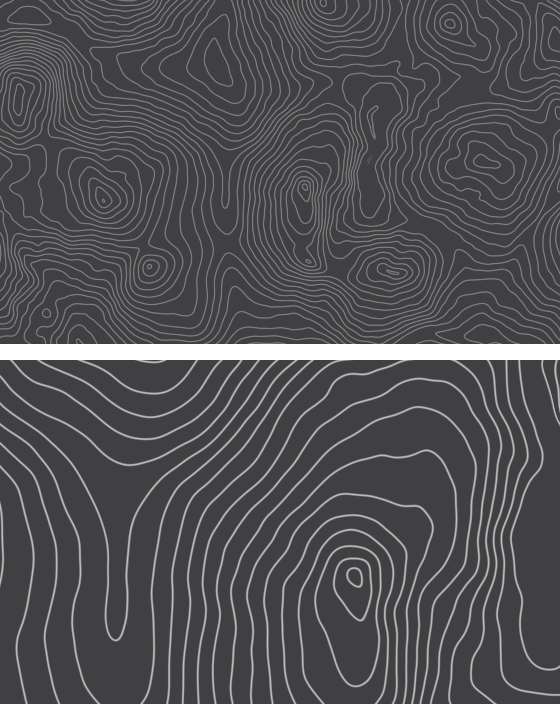
Top: the whole. Bottom: its middle third, enlarged.
Give the GLSL for this pattern, as a Shadertoy shader.

```glsl
// Topographic contour map: thin pale level lines on charcoal.
// Smoothly blended cellular hills form the terrain, a layered noise warp
// makes the slopes wander, and every level of the height is inked.

const vec3  GROUND = vec3(0.250, 0.250, 0.258);
const vec3  INK    = vec3(0.740, 0.740, 0.745);
const float LINE_WIDTH   = 0.0018;  // in canvas heights
const float EDGE_PIXELS  = 1.25;    // softness of thin lines
const float LEVELS       = 47.0;    // contours per unit of height
const float HILL_SIZE    = 0.44;    // spacing of the hills
const float HILL_BLEND   = 12.0;    // higher gives sharper valleys
const float HILL_CORNERS = 2.8;     // 2 is round, above is squarish
const float BEND         = 0.110;   // broad warp of the slopes
const float WIGGLE       = 0.029;   // medium warp
const float JITTER       = 0.0075;  // fine warp
const float KNOLLS       = 0.060;   // small bumps added to the height
const vec2  MAP_OFFSET   = vec2(7.3, 3.6);

vec3 hash32(vec2 p) {
    vec3 q = fract(p.xyx * vec3(0.1031, 0.1030, 0.0973));
    q += dot(q, q.yxz + 33.33);
    return fract((q.xxy + q.yzz) * q.zyx);
}

mat2 rotation(float a) {
    float c = cos(a), s = sin(a);
    return mat2(c, s, -s, c);
}

// Three independent smooth noise channels, each centred on zero
vec3 noise3(vec2 p) {
    vec2 i = floor(p), f = fract(p);
    f = f * f * f * (f * (f * 6.0 - 15.0) + 10.0);
    vec3 low  = mix(hash32(i), hash32(i + vec2(1, 0)), f.x);
    vec3 high = mix(hash32(i + vec2(0, 1)), hash32(i + vec2(1, 1)), f.x);
    return mix(low, high, f.y) - 0.5;
}

// Smooth minimum of distances to scattered, rotated, stretched hilltops
float hills(vec2 p) {
    p /= HILL_SIZE;
    vec2 cell = floor(p);
    float sum = 0.0;
    for (int y = -2; y <= 2; y++)
    for (int x = -2; x <= 2; x++) {
        vec2 id = cell + vec2(x, y);
        vec3 place = hash32(id);
        vec3 form  = hash32(id + 71.0);
        vec2 r = p - id - mix(vec2(0.15), vec2(0.85), place.xy);
        float reach = smoothstep(2.1, 1.3, length(r));
        r = rotation(place.z * 6.2832) * r;
        r *= vec2(1.0, mix(1.0, 1.7, form.x));
        r = pow(abs(r) + 0.01, vec2(HILL_CORNERS));
        float d = pow(r.x + r.y, 1.0 / HILL_CORNERS);
        d = d * mix(0.75, 1.25, form.y) + 0.4 * (form.z - 0.5);
        sum += reach * exp(-HILL_BLEND * d);
    }
    return -log(sum + 1e-9) / HILL_BLEND * HILL_SIZE;
}

// Terrain: warped hills plus knolls, smoother in some regions than others
float terrain(vec2 p) {
    float roughness = 0.95 + 1.4 * noise3(p * 1.9 + 40.0).x;
    vec2 bend   = noise3(rotation(0.5) * p * 5.0).xy;
    vec2 wiggle = noise3(rotation(1.2) * p * 14.0 + 9.0).xy;
    vec2 jitter = noise3(rotation(2.1) * p * 34.0 + 23.0).xy;
    vec2 q = p + BEND * bend + roughness * (WIGGLE * wiggle + JITTER * jitter);
    return hills(q) + KNOLLS * noise3(rotation(0.8) * q * 5.5 + 60.0).z;
}

void mainImage(out vec4 fragColor, in vec2 fragCoord) {
    vec2 p = fragCoord / iResolution.y + MAP_OFFSET;

    // Height and slope by finite differences
    const float STEP = 0.001;
    float h = terrain(p);
    vec2 slope = vec2(terrain(p + vec2(STEP, 0.0)),
                      terrain(p + vec2(0.0, STEP))) - h;
    float steepness = max(length(slope) / STEP, 0.05);

    // Distance to the nearest contour in canvas heights
    float d = abs(fract(h * LEVELS) - 0.5) / (LEVELS * steepness);

    // Keep the ink amount constant when a line is thinner than a pixel
    float radius = max(LINE_WIDTH, EDGE_PIXELS / iResolution.y);
    float ink = LINE_WIDTH / radius * (1.0 - smoothstep(0.0, radius, d));

    fragColor = vec4(mix(GROUND, INK, ink), 1.0);
}
```
